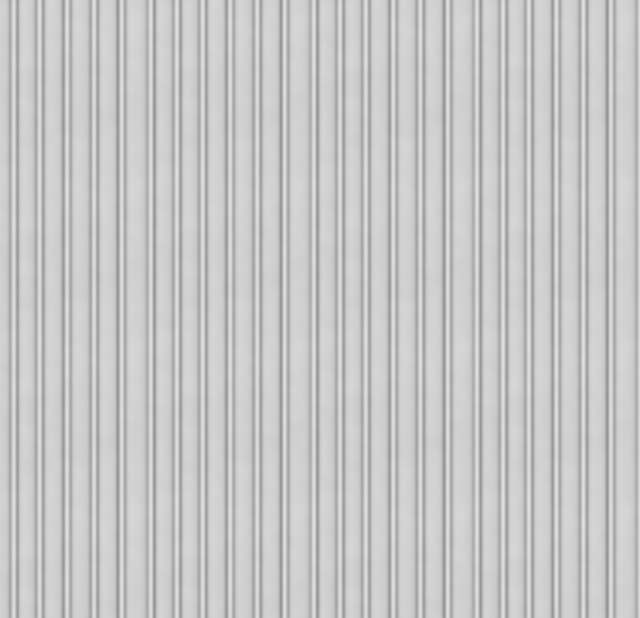
Reproduce this texture procedurally as a Shadertoy shader.

```glsl
// Grey ribbed sheet: narrow bright ridges, each between two soft dark grooves.
// Ribs come in groups of six with slightly uneven spacing and groove depth;
// layered sines and cellular noise add a faint mottling that repeats per group.

const float TAU = 6.2831853;
const float RIBS_PER_TILE = 6.0;
const float TILES_ACROSS = 3.924;
const float FIRST_RIB_SHIFT = 0.009;

// Per rib: sideways shift, left groove depth, right groove depth
const vec3 RIBS[6] = vec3[6](
    vec3( 0.000, 0.13, 0.19),
    vec3(-0.050, 0.13, 0.18),
    vec3(-0.043, 0.18, 0.15),
    vec3(-0.046, 0.14, 0.18),
    vec3(-0.037, 0.20, 0.15),
    vec3( 0.040, 0.11, 0.21));

float bell(float x, float width) {
    float t = x / width;
    return exp(-0.5 * t * t);
}

vec2 hash2(vec2 p) {
    vec2 q = vec2(dot(p, vec2(127.1, 311.7)), dot(p, vec2(269.5, 183.3)));
    return fract(sin(q) * 437.585);
}

// Distance to the nearest scattered point, wrapping every "period" cells
float cellular(vec2 p, vec2 period) {
    vec2 cell = floor(p);
    float nearest = 2.0;
    for (int j = -1; j <= 1; j++) {
        for (int i = -1; i <= 1; i++) {
            vec2 c = cell + vec2(i, j);
            vec2 point = c + hash2(mod(c, period));
            nearest = min(nearest, distance(p, point));
        }
    }
    return nearest;
}

// Shade across one rib; d is the distance from its ridge in rib spacings
float ribProfile(float d, float leftDepth, float rightDepth) {
    float panel = 0.795 + 0.027 * smoothstep(0.15, 0.40, abs(d));
    panel += 0.012 * sin(TAU * d);
    float grooves = leftDepth * bell(d + 0.135, 0.050)
                  + rightDepth * bell(d - 0.135, 0.050);
    float ridge = 0.085 * bell(d, 0.045);
    return panel - grooves + ridge;
}

// Faint stains and horizontal bands, periodic over one tile
float mottling(vec2 tile) {
    float bands = sin(TAU * (tile.y + 0.08))
                + 0.6 * sin(TAU * (3.0 * tile.y + tile.x))
                + 0.4 * sin(TAU * (7.0 * tile.y - 2.0 * tile.x));
    vec2 grid = vec2(12.0, 8.0);
    float spots = cellular(tile * grid, grid) - 0.5;
    return 0.004 * bands + 0.016 * spots;
}

void mainImage(out vec4 fragColor, in vec2 fragCoord) {
    // Tiles are square and hang from the top edge
    vec2 uv = vec2(fragCoord.x, iResolution.y - fragCoord.y) / iResolution.x;
    vec2 tile = uv * TILES_ACROSS;

    float across = tile.x * RIBS_PER_TILE - FIRST_RIB_SHIFT;
    int index = int(mod(floor(across), RIBS_PER_TILE));
    vec3 rib = RIBS[index];
    float d = fract(across) - 0.5 - rib.x;

    float shade = ribProfile(d, rib.y, rib.z) + mottling(tile);
    fragColor = vec4(vec3(shade), 1.0);
}
```
